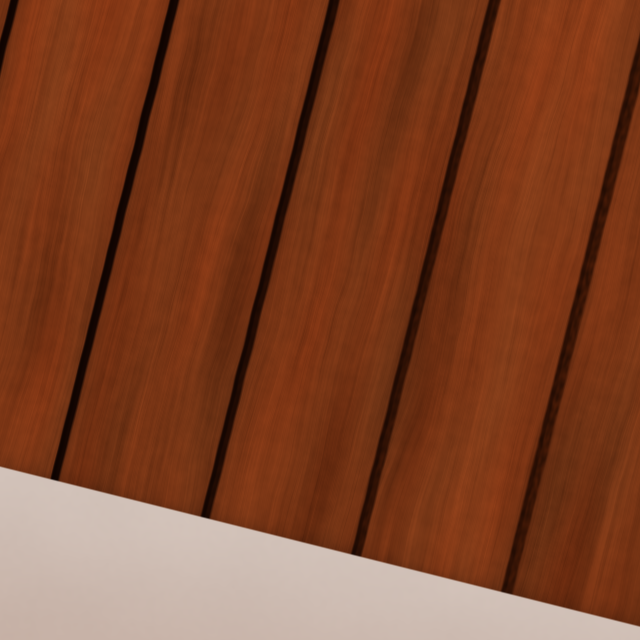
Give the GLSL for this texture, as a three.js fragment shader.

```glsl
varying vec2 vUv;

vec2 gradientAt(vec2 cell) {
  vec2 h = vec2(dot(cell, vec2(127.1, 311.7)), dot(cell, vec2(269.5, 183.3)));
  return fract(sin(h) * 43758.5) * 2.0 - 1.0;
}

float gradientNoise(vec2 p) {
  vec2 i = floor(p), f = fract(p);
  vec2 w = f * f * f * (f * (f * 6.0 - 15.0) + 10.0);
  vec2 e = vec2(1.0, 0.0);
  float low = mix(dot(gradientAt(i), f), dot(gradientAt(i + e.xy), f - e.xy), w.x);
  float high = mix(dot(gradientAt(i + e.yx), f - e.yx), dot(gradientAt(i + e.xx), f - e.xx), w.x);
  return mix(low, high, w.y);
}

float fbm(vec2 p) {
  float sum = 0.0, amp = 1.0;
  for (int i = 0; i < 4; i++) {
    sum += amp * gradientNoise(p);
    p = p * 2.03 + 17.3;
    amp *= 0.55;
  }
  return sum;
}

// Soft stain stretched along the grain
float stain(vec2 p, vec2 center, vec2 radius) {
  vec2 q = (p - center) / radius;
  return exp(-dot(q, q));
}

// x counts planks, y runs along the grain
vec3 woodColor(vec2 p) {
  float plank = floor(p.x);
  vec2 q = p + vec2(0.0, plank * 7.31);
  q.x += 0.10 * gradientNoise(q * vec2(1.5, 2.6)) + 0.012 * gradientNoise(q * vec2(5.0, 14.0));

  float tone = 0.56 + 0.07 * sin(plank * 2.4 + 1.0);
  tone += 0.28 * fbm(q * vec2(6.0, 1.6));
  tone += 0.20 * gradientNoise(q * vec2(23.0, 2.2));
  tone += 0.17 * gradientNoise(q * vec2(65.0, 4.0));
  tone += 0.12 * gradientNoise(q * vec2(130.0, 9.0));

  // Growth rings and short marks across the grain
  float rings = sin(70.0 * (q.x + 0.16 * q.y + 0.12 * gradientNoise(q * vec2(3.0, 2.0))));
  tone += 0.07 * rings * smoothstep(-0.1, 0.4, gradientNoise(q * vec2(3.0, 2.5) + 4.0));
  tone += 0.11 * gradientNoise(q * vec2(13.0, 42.0)) + 0.06 * gradientNoise(p * vec2(38.0, 110.0));

  // Darker heartwood bands
  tone -= 0.34 * stain(p, vec2(3.14, 0.42), vec2(0.13, 0.40));
  tone -= 0.28 * stain(p, vec2(1.83, 0.33), vec2(0.12, 0.20));
  tone -= 0.26 * stain(p, vec2(1.24, 0.70), vec2(0.10, 0.16));
  tone -= 0.26 * stain(p, vec2(1.25, 0.14), vec2(0.10, 0.22));
  tone -= 0.25 * stain(p, vec2(2.58, 0.78), vec2(0.09, 0.18));
  tone -= 0.25 * stain(p, vec2(2.72, 0.13), vec2(0.10, 0.18));
  tone -= 0.22 * stain(p, vec2(0.70, 0.27), vec2(0.22, 0.15));
  tone -= 0.18 * stain(p, vec2(4.25, 0.15), vec2(0.20, 0.20));
  tone += 0.08 * smoothstep(0.0, 0.9, p.y);

  vec3 color = mix(vec3(0.33, 0.135, 0.045), vec3(0.595, 0.265, 0.11), clamp(tone, 0.0, 1.1));
  float redness = gradientNoise(q * vec2(4.0, 3.0) + 9.0);
  return color * (1.0 + vec3(0.06, -0.09, -0.22) * redness);
}

vec3 addSeam(vec3 color, vec2 p) {
  float index = floor(p.x + 0.5);
  float d = p.x - index + 0.006 * gradientNoise(vec2(index * 5.0, p.y * 19.0));
  float width = 0.019 + 0.004 * index + 0.004 * p.y;
  float brownness = smoothstep(0.5, 4.0, index);

  color *= 1.0 - 0.22 * exp(-abs(d) * 18.0);
  float groove = 1.0 - smoothstep(width - 0.009, width + 0.013, abs(d));
  vec3 brown = vec3(0.21, 0.075, 0.018) * (1.0 + 0.5 * gradientNoise(p * vec2(40.0, 65.0)));
  vec3 grooveColor = mix(vec3(0.055, 0.012, 0.003), brown, brownness);
  color = mix(color, grooveColor, groove * 0.96);

  // Deep shadow along the left lip
  float lip = 1.0 - smoothstep(0.004, 0.020, abs(d + width * 0.55));
  return mix(color, vec3(0.055, 0.012, 0.004), lip * (0.85 - 0.5 * brownness));
}

vec3 wallColor(vec2 uv) {
  vec3 color = mix(vec3(0.775, 0.69, 0.645), vec3(0.825, 0.765, 0.73), smoothstep(-0.05, 0.32, uv.y + 0.2 * uv.x));
  return color + 0.012 * gradientNoise(uv * 9.0) + 0.006 * gradientNoise(uv * 70.0);
}

void main() {
  vec2 p = vec2(4.0 * vUv.x + 0.908 - vUv.y, vUv.y + 0.25 * vUv.x - 0.271);
  vec3 wood = addSeam(woodColor(p), p);
  wood *= 1.0 - 0.18 * exp(-max(p.y, 0.0) * 70.0);
  vec3 color = mix(wallColor(vUv), wood, smoothstep(-0.002, 0.002, p.y));
  gl_FragColor = vec4(color, 1.0);
}
```
